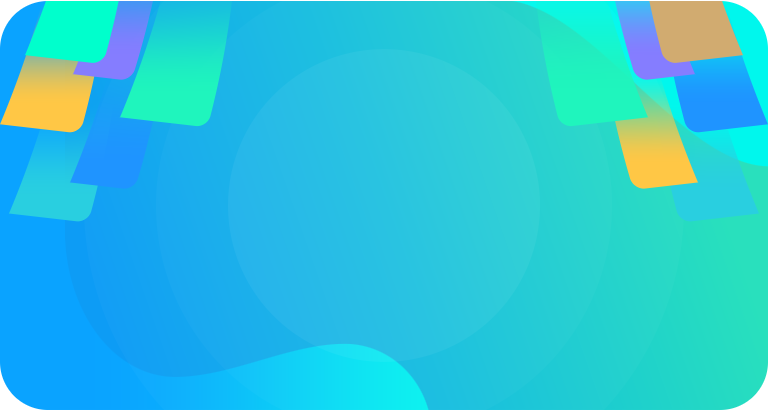
Write a Shadertoy shader that draws this background.

```glsl
// A rounded banner: a blue-to-teal blob over a blue-to-cyan gradient,
// three concentric pale discs, and fading ribbons hung in both top corners.
// Shapes are signed distances on a 7.68 by 4.11 sheet with y pointing down.

const vec2 SHEET = vec2(7.68, 4.11);
const vec2 CENTRE = vec2(3.84, 2.05);

const vec3 BLUE   = vec3(0.12, 0.58, 1.00);
const vec3 YELLOW = vec3(1.00, 0.78, 0.27);
const vec3 PURPLE = vec3(0.52, 0.49, 1.00);
const vec3 GREEN  = vec3(0.12, 0.96, 0.74);
const vec3 MINT   = vec3(0.00, 1.00, 0.80);
const vec3 TAN    = vec3(0.82, 0.67, 0.44);
const vec3 AQUA   = vec3(0.16, 0.81, 0.88);

// Coverage of a shape with distance d, softened over one pixel
float cover(float d, float pixel) {
    return clamp(0.5 - d / pixel, 0.0, 1.0);
}

// Intersection of two distances with a rounded corner
float roundMax(float a, float b, float r) {
    vec2 k = vec2(a, b) + r;
    return length(max(k, 0.0)) + min(max(k.x, k.y), 0.0) - r;
}

float roundedBox(vec2 p, vec2 halfSize, float r) {
    vec2 k = abs(p) - halfSize;
    return roundMax(k.x, k.y, r);
}

// Lower outline of the blob: round belly, rising slope, then a falling arc
float blobFloor(float x) {
    float belly = 2.3 + 1.46 * sqrt(max(0.0, 1.0 - pow((x - 1.75) / 1.1, 2.0)));
    float slope = mix(3.76, 3.43, smoothstep(1.75, 3.45, x));
    float arc = 4.35 - 0.92 * sqrt(max(0.0, 1.0 - pow((x - 3.45) / 0.87, 2.0)));
    return x < 1.75 ? belly : (x < 3.45 ? slope : arc);
}

// Blob bounded by its floor, left side and the sweep at the top right
float blobCover(vec2 p) {
    float under = p.y - blobFloor(p.x);
    float above = 1.66 * smoothstep(5.0, 7.7, p.x) - p.y;
    float left = 0.65 - p.x;
    return cover(under, max(fwidth(under), 1e-4))
         * cover(above, max(fwidth(above), 1e-4))
         * cover(left, max(fwidth(left), 1e-4));
}

vec3 blobColor(vec2 p) {
    float t = p.x - 0.35 * (p.y - CENTRE.y);
    vec3 c = mix(vec3(0.05, 0.61, 0.96), vec3(0.07, 0.74, 0.87),
                 clamp((t - 0.7) / 3.14, 0.0, 1.0));
    return mix(c, vec3(0.16, 0.88, 0.74), clamp((t - 3.84) / 3.4, 0.0, 1.0));
}

// Ribbon rising from its sharp lower corner and fading out at the given height
vec3 ribbon(vec3 under, vec2 p, vec2 corner, float width, float height,
            vec3 color, float pixel) {
    vec2 q = vec2(p.x - corner.x, corner.y - p.y);
    float bend = 0.42 * q.y - 0.06 * q.y * q.y;
    float left = (bend - q.x) * 0.93;
    float right = q.x - bend - width * 1.06 * (1.0 - 0.18 * q.y);
    float bottom = -q.y - 0.115 * q.x;
    float d = max(left, roundMax(right, bottom, 0.12));
    float fade = 1.0 - smoothstep(0.15 * height, height, q.y);
    return mix(under, color, cover(d, pixel) * fade);
}

// One bunch of ribbons; the right side swaps a few colours
vec3 ribbonBunch(vec3 c, vec2 p, bool rightSide, float pixel) {
    vec3 low   = rightSide ? YELLOW : BLUE;
    vec3 outer = rightSide ? BLUE : YELLOW;
    vec3 front = rightSide ? TAN : MINT;
    c = ribbon(c, p, vec2(0.09, 2.13), 0.77, 1.15, AQUA, pixel);
    c = ribbon(c, p, vec2(0.70, 1.82), 0.63, 1.15, low, pixel);
    c = ribbon(c, p, vec2(0.00, 1.24), 0.78, 1.25, outer, pixel);
    c = ribbon(c, p, vec2(0.73, 0.74), 0.57, 1.20, PURPLE, pixel);
    c = ribbon(c, p, vec2(1.20, 1.17), 0.85, 1.45, GREEN, pixel);
    return ribbon(c, p, vec2(0.25, 0.55), 0.76, 4.00, front, pixel);
}

void mainImage(out vec4 fragColor, in vec2 fragCoord) {
    vec2 uv = fragCoord / iResolution.xy;
    vec2 p = vec2(uv.x, 1.0 - uv.y) * SHEET;
    float pixel = SHEET.x / iResolution.x;

    // Backdrop and blob
    vec3 color = mix(vec3(0.04, 0.64, 1.0), vec3(0.0, 0.97, 0.93),
                     smoothstep(0.8, 5.0, p.x));
    color = mix(color, blobColor(p), blobCover(p));

    // Concentric translucent discs
    for (int i = 0; i < 3; i++) {
        float disc = length(p - CENTRE) - (1.56 + 0.72 * float(i));
        float strength = i == 0 ? 0.05 : 0.025;
        color = mix(color, vec3(1.0), strength * cover(disc, pixel));
    }

    // Mirrored ribbons
    bool rightSide = p.x > CENTRE.x;
    vec2 folded = vec2(rightSide ? SHEET.x - p.x : p.x, p.y);
    color = ribbonBunch(color, folded, rightSide, pixel);

    // Rounded card on white
    float card = roundedBox(p - CENTRE, vec2(3.84, 2.04), 0.48);
    fragColor = vec4(mix(vec3(1.0), color, cover(card, pixel)), 1.0);
}
```
